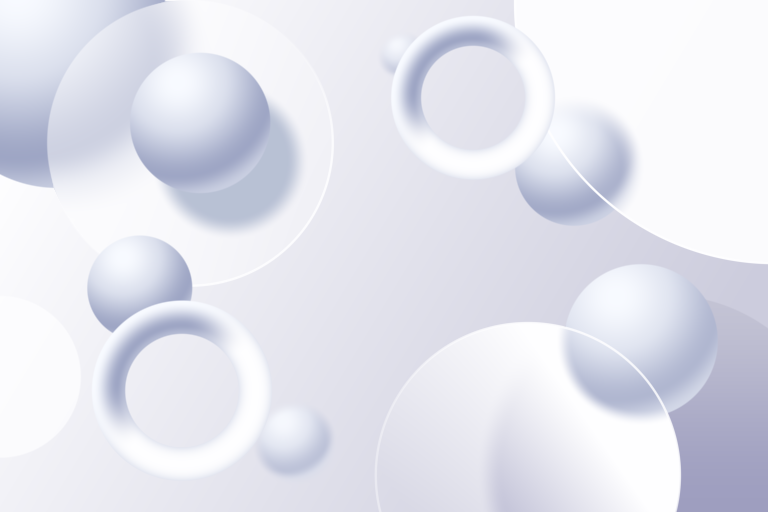
Give the GLSL for this background, as a Shadertoy shader.

```glsl
// Soft white still life: shaded spheres, glossy rings and frosted glass discs on a pale lilac gradient.

#define WHITE vec3(0.995, 0.995, 1.0)
#define LILAC vec3(0.80, 0.80, 0.865)
#define DUSK vec3(0.62, 0.62, 0.75)
#define SHADE vec3(0.62, 0.65, 0.77)
#define MIDTONE vec3(0.83, 0.85, 0.91)
#define LIGHT vec3(0.97, 0.98, 1.0)
#define SHADOW vec3(0.71, 0.745, 0.825)
#define FOCUS vec2(-0.32, 0.58)
#define FROST 0.026

// One pixel in units of the canvas height.
float pixel() { return 1.0 / iResolution.y; }

float disc(vec2 p, vec2 center, float radius, float soft) {
    return 1.0 - smoothstep(-soft, soft, length(p - center) - radius);
}

float crisp(vec2 p, vec2 center, float radius) {
    return disc(p, center, radius, pixel());
}

// Thin highlight along a glass edge, brightest in the given direction.
float rimLine(vec2 p, vec2 center, float radius, vec2 toward) {
    vec2 v = p - center;
    float line = 1.0 - smoothstep(0.0008, 0.0008 + 1.5 * pixel(), abs(length(v) - radius));
    return line * smoothstep(-0.3, 0.8, dot(normalize(v), normalize(toward)));
}

// Ball lit from the upper left, with bounced light on its lower rim.
void sphere(inout vec3 col, vec2 p, vec2 center, float radius, float soft, float opacity, float paleness) {
    vec2 q = (p - center) / radius;
    float d = length(q - FOCUS);
    vec3 tone = mix(LIGHT, MIDTONE, smoothstep(0.05, 0.95, d));
    tone = mix(tone, SHADE, smoothstep(0.65, 1.36, d));
    tone = mix(tone, MIDTONE, 0.8 * smoothstep(1.33, 1.66, d));
    tone = mix(tone, LIGHT, paleness);
    col = mix(col, tone, opacity * disc(p, center, radius, soft));
}

// Rounded ring: shaded inner wall at the upper left, white gloss elsewhere.
void ring(inout vec3 col, vec2 p, vec2 center, float inner, float outer) {
    vec2 v = p - center;
    float r = length(v);
    float u = (r - inner) / (outer - inner);
    float facing = dot(v / max(r, 0.0001), normalize(vec2(-0.65, 0.76)));
    float edge = abs(2.0 * u - 1.0);
    vec3 gloss = mix(WHITE, MIDTONE, 0.65 * pow(min(edge, 1.0), 3.0));
    vec3 wall = mix(SHADE, LIGHT, smoothstep(0.25, 0.95, u));
    wall = mix(wall, MIDTONE, 0.4 * (1.0 - smoothstep(0.0, 0.25, u)));
    vec3 tone = mix(gloss, wall, smoothstep(-0.15, 0.75, facing));
    float mask = crisp(p, center, outer) * (1.0 - crisp(p, center, inner));
    col = mix(col, tone, mask);
}

void mainImage(out vec4 fragColor, in vec2 fragCoord) {
    vec2 p = fragCoord / iResolution.y;
    p.x *= 1.5 * iResolution.y / iResolution.x;
    float px = pixel();

    // Diagonal backdrop
    float slope = p.x + 0.6 * (1.0 - p.y);
    vec3 col = mix(WHITE, LILAC, clamp((slope - 0.2) / 1.6, 0.0, 1.0));

    // Glass disc masks
    vec2 leftGlass = vec2(0.371, 0.721);
    vec2 cornerGlass = vec2(1.514, 0.994);
    vec2 lowerGlass = vec2(1.031, 0.072);
    float inLeft = crisp(p, leftGlass, 0.279);
    float inCorner = crisp(p, cornerGlass, 0.508);
    float inLower = crisp(p, lowerGlass, 0.297);

    // Pale disc on the left border
    float pale = crisp(p, vec2(0.0, 0.264), 0.158);
    col = mix(col, WHITE, 0.75 * pale);

    // Dusky ball in the lower right, blurred behind its glass
    vec3 dusky = mix(DUSK, LILAC - 0.03, smoothstep(0.0, 0.46, p.y));
    col = mix(col, dusky, disc(p, vec2(1.299, 0.082), 0.342, mix(px, FROST, inLower)));
    float sheen = clamp((p.x - 0.7 * (1.0 - p.y) - 0.1) / 0.47, 0.0, 1.0);
    col = mix(col, WHITE, inLower * sheen);

    // Upper left ball behind frosted glass
    col = mix(col, WHITE, inLeft * mix(0.65, 0.35, smoothstep(0.2, 0.65, p.x)));
    sphere(col, p, vec2(0.111, 0.877), 0.244, mix(px, 0.065, inLeft), mix(1.0, 0.5, inLeft), 0.0);
    col = mix(col, WHITE, 0.9 * rimLine(p, leftGlass, 0.279, vec2(0.6, -0.8)));

    // Hovering ball and its cast shadow
    col = mix(col, SHADOW, 0.95 * disc(p, vec2(0.449, 0.686), 0.133, 0.022));
    sphere(col, p, vec2(0.391, 0.760), 0.137, px, 1.0, 0.0);

    // Corner glass with a half blurred ball
    col = mix(col, WHITE, 0.94 * inCorner);
    sphere(col, p, vec2(1.121, 0.674), 0.115, mix(px, FROST, inCorner), mix(1.0, 0.9, inCorner), 0.05);
    col = mix(col, WHITE, rimLine(p, cornerGlass, 0.508, vec2(-0.8, -0.6)));

    // Ball overlapping the lower glass
    sphere(col, p, vec2(1.252, 0.334), 0.150, mix(px, 0.016, inLower), 1.0, 0.2);
    col = mix(col, WHITE, 0.85 * rimLine(p, lowerGlass, 0.297, vec2(0.7, 0.7)));
    col = mix(col, WHITE, 0.4 * rimLine(p, lowerGlass, 0.297, vec2(-1.0, 0.2)));

    // Small balls, two of them out of focus
    sphere(col, p, vec2(0.273, 0.4375), 0.1025, px, 1.0, 0.0);
    sphere(col, p, vec2(0.576, 0.135), 0.071, 0.014, 0.9, 0.3);
    sphere(col, p, vec2(0.787, 0.890), 0.040, 0.012, 0.8, 0.35);

    // Rings in front
    ring(col, p, vec2(0.3555, 0.237), 0.111, 0.176);
    ring(col, p, vec2(0.924, 0.809), 0.1016, 0.160);

    fragColor = vec4(col, 1.0);
}
```
